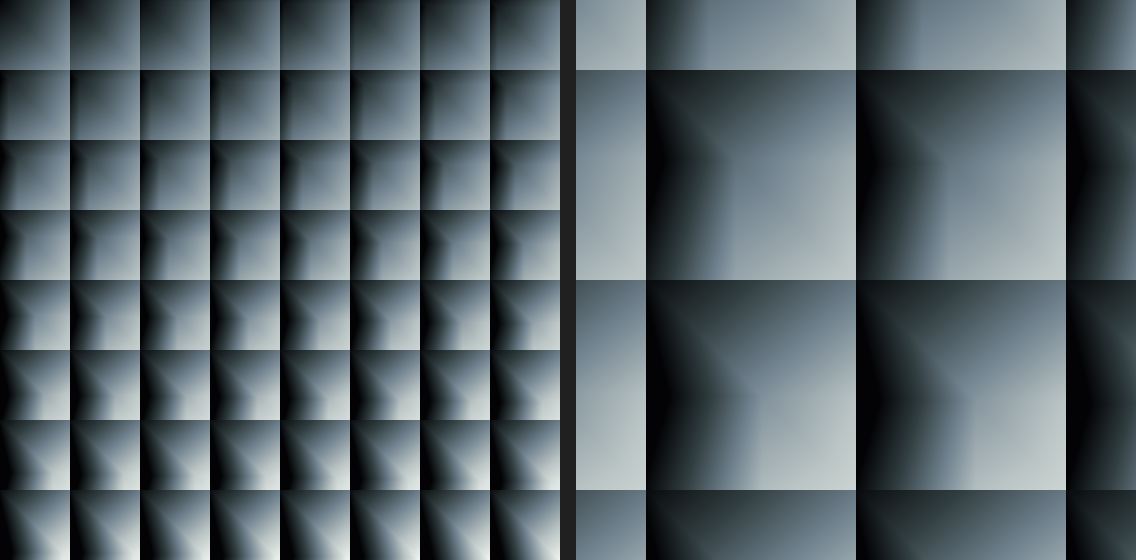
Left: the whole. Right: its middle third, enlarged.
Write a Shadertoy shader that draws this pattern.

```glsl
// An 8 by 8 sheet of colour-cube slices, each reduced to cool toned greys.

const float TILES = 8.0;                             // slices across and down
const vec3 PRIMARY_GREY = vec3(0.42, 0.36, 0.04);    // red, green, blue
const vec3 SECONDARY_GREY = vec3(-0.25, 0.48, 0.62); // cyan, magenta, yellow

// Tone ramp from shadow to highlight, evenly spaced
const vec3 SHADOW = vec3(0.010, 0.012, 0.020);
const vec3 DEEP = vec3(0.19, 0.24, 0.25);
const vec3 SLATE = vec3(0.44, 0.51, 0.56);
const vec3 MIST = vec3(0.73, 0.77, 0.77);
const vec3 HIGHLIGHT = vec3(0.94, 0.96, 0.94);

const int SAMPLES = 2; // smoothing samples per axis

// Red runs right, green runs down, blue steps from tile to tile
vec3 cubeColor(vec2 uv) {
    vec2 grid = vec2(uv.x, 1.0 - uv.y) * TILES;
    vec2 tile = floor(grid);
    float slice = (tile.y * TILES + tile.x) / (TILES * TILES - 1.0);
    return vec3(fract(grid), slice);
}

// Splits a colour into white, secondary and primary parts, and weighs each
float mixGrey(vec3 c) {
    float low = min(c.r, min(c.g, c.b));
    float high = max(c.r, max(c.g, c.b));
    float middle = c.r + c.g + c.b - low - high;

    float primary = high == c.r ? PRIMARY_GREY.r
                  : high == c.g ? PRIMARY_GREY.g : PRIMARY_GREY.b;
    float secondary = low == c.r ? SECONDARY_GREY.r
                    : low == c.g ? SECONDARY_GREY.g : SECONDARY_GREY.b;

    float grey = low + (middle - low) * secondary + (high - middle) * primary;
    return clamp(grey, 0.0, 1.0);
}

// Piecewise linear ramp through the five tones
vec3 toneRamp(float grey) {
    float t = grey * 4.0;
    vec3 color = mix(SHADOW, DEEP, clamp(t, 0.0, 1.0));
    color = mix(color, SLATE, clamp(t - 1.0, 0.0, 1.0));
    color = mix(color, MIST, clamp(t - 2.0, 0.0, 1.0));
    return mix(color, HIGHLIGHT, clamp(t - 3.0, 0.0, 1.0));
}

void mainImage(out vec4 fragColor, in vec2 fragCoord) {
    // Average subpixel samples to smooth the tile borders
    vec3 sum = vec3(0.0);
    for (int y = 0; y < SAMPLES; y++) {
        for (int x = 0; x < SAMPLES; x++) {
            vec2 offset = (vec2(x, y) + 0.5) / float(SAMPLES) - 0.5;
            vec2 uv = (fragCoord + offset) / iResolution.xy;
            sum += toneRamp(mixGrey(cubeColor(uv)));
        }
    }
    fragColor = vec4(sum / float(SAMPLES * SAMPLES), 1.0);
}
```
